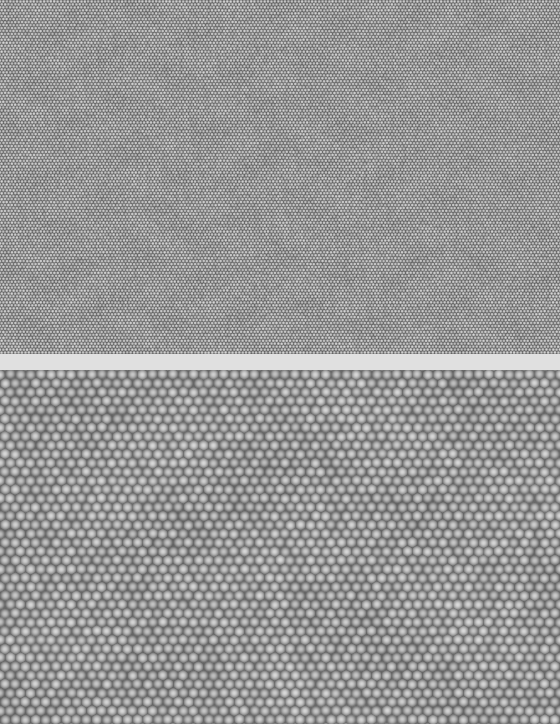
Top, the full canvas; bottom, a detail of the centre.
Reproduce this pattern procedurally as a WebGL 1 fragment shader.

```glsl
precision highp float;
// A fine sheet of soft grey domes packed in staggered rows.
// Cellular distance to slightly nudged lattice centers shapes each dome;
// a cell hash varies its shade and layered sines add faint broad wear.

uniform vec2 u_resolution;

#define COLUMNS 165.0
#define ROWS 120.0
#define DOME_RADIUS 0.555
#define DOME_FALLOFF 1.35
#define JITTER 0.045
#define SHADE_VARIATION 0.045
#define WEAR 0.015
#define DOME_GREY 0.80
#define GAP_GREY 0.40
#define SEAM_WIDTH 0.12

// Two random values in 0..1 for a lattice cell.
vec2 hash2(vec2 cell) {
  vec2 p = vec2(dot(cell, vec2(127.1, 311.7)), dot(cell, vec2(269.5, 183.3)));
  return fract(sin(p) * 43758.54);
}

// Slow layered sines that lighten and darken broad patches.
float wearField(vec2 p) {
  return 0.5 * sin(p.x * 0.31 + 2.0 * sin(p.y * 0.17))
       + 0.5 * sin(p.y * 0.43 + 2.0 * sin(p.x * 0.13));
}

void main() {
  // One unit is the spacing of domes along a row.
  vec2 uv = gl_FragCoord.xy / u_resolution;
  float rowHeight = COLUMNS * u_resolution.y / (u_resolution.x * ROWS);
  vec2 p = uv * vec2(COLUMNS, ROWS * rowHeight);
  float pixel = COLUMNS / u_resolution.x;

  // Find the two nearest centers among this row and its neighbours.
  float nearest = 9.0;
  float second = 9.0;
  vec2 owner = vec2(0.0);
  float baseRow = floor(p.y / rowHeight);
  for (int j = -1; j <= 1; j++) {
    float row = baseRow + float(j);
    float shift = 0.5 * mod(row, 2.0);
    float baseColumn = floor(p.x - shift);
    for (int i = -1; i <= 1; i++) {
      vec2 cell = vec2(baseColumn + float(i), row);
      vec2 center = vec2(cell.x + shift + 0.5, (row + 0.5) * rowHeight);
      center += 2.0 * JITTER * (hash2(cell) - 0.5);
      float d = length(p - center);
      if (d < nearest) {
        second = nearest;
        nearest = d;
        owner = cell;
      } else {
        second = min(second, d);
      }
    }
  }

  // Dome height falls from the center to the gaps.
  float q = nearest / DOME_RADIUS;
  float dome = pow(max(1.0 - q * q, 0.0), DOME_FALLOFF);

  // Fade the shade difference out toward the seam between two domes.
  float inside = smoothstep(0.0, SEAM_WIDTH + pixel, second - nearest);
  float tint = 2.0 * SHADE_VARIATION * (hash2(owner + 57.0).x - 0.5) * inside;
  float grey = mix(GAP_GREY, DOME_GREY, dome) + tint + WEAR * wearField(p);
  gl_FragColor = vec4(vec3(grey), 1.0);
}
```
